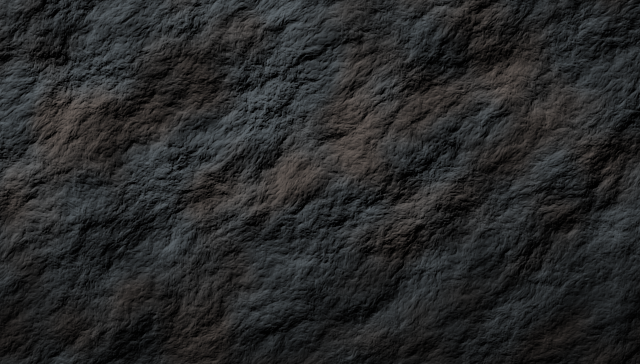
A WebGL 2 fragment shader for this texture:

```glsl
#version 300 es
precision highp float;
// Dark rough stone with crisp diagonal grain, raking light and faint blue and brown stains.

uniform vec2 u_resolution;
out vec4 fragColor;

// Pseudo-random gradient vector for a lattice cell
vec2 cellGradient(vec2 cell) {
    uvec2 n = uvec2(ivec2(cell) + 4096);
    uint h = n.x * 1597334677u ^ n.y * 3812015801u;
    h = (h ^ (h >> 15)) * 2246822519u;
    h ^= h >> 13;
    float angle = float(h & 65535u) / 65536.0 * 6.28319;
    return vec2(cos(angle), sin(angle));
}

float gradientNoise(vec2 p) {
    vec2 cell = floor(p), f = p - cell;
    vec2 w = f * f * f * (f * (f * 6.0 - 15.0) + 10.0);
    float a = dot(cellGradient(cell), f);
    float b = dot(cellGradient(cell + vec2(1, 0)), f - vec2(1, 0));
    float c = dot(cellGradient(cell + vec2(0, 1)), f - vec2(0, 1));
    float d = dot(cellGradient(cell + vec2(1, 1)), f - vec2(1, 1));
    return mix(mix(a, b, w.x), mix(c, d, w.x), w.y);
}

// Align the x axis with the rising ridges and stretch along it
vec2 alongRidges(vec2 p) {
    return vec2(dot(p, vec2(0.80, 0.60)) * 0.64, dot(p, vec2(-0.60, 0.80)));
}

// Relief: weak broad folds and strong fine grain, which is less stretched
float stoneHeight(vec2 p) {
    vec2 q = alongRidges(p);
    q += 0.03 * vec2(gradientNoise(p * 4.0 + 7.0), gradientNoise(p * 4.0 + 31.0));
    q += 0.006 * vec2(gradientNoise(p * 21.0 + 3.0), gradientNoise(p * 21.0 + 47.0));
    float height = 0.0, frequency = 2.8;
    for (int octave = 0; octave < 7; octave++) {
        float level = float(octave);
        float bump = gradientNoise(q * frequency + 17.3 * level);
        // Creased bumps give the grain sharp edges
        bump = mix(bump, 0.06 - abs(bump), 0.07 * level);
        height += (0.38 + 0.13 * level) * bump / frequency;
        frequency *= 1.95;
        q.x *= 1.06;
    }
    return height;
}

void main() {
    vec2 uv = gl_FragCoord.xy / u_resolution;
    vec2 p = gl_FragCoord.xy / u_resolution.y;

    // Slope facing a light at the upper left
    vec2 toLight = vec2(-0.55, 0.835);
    float reach = 0.0015;
    float slope = (stoneHeight(p - toLight * reach) - stoneHeight(p + toLight * reach)) / (2.0 * reach);

    // Broad pool of light that fades towards the right and the bottom
    float fade = length((uv - vec2(0.33, 0.72)) * vec2(0.85, 1.1));
    float pool = mix(1.25, 0.45, smoothstep(0.12, 0.98, fade));

    // Mottled stains, stretched like the ridges
    vec2 q = alongRidges(p);
    float mottle = gradientNoise(q * 5.0 + 53.0) + 0.6 * gradientNoise(q * 12.0 + 90.0);
    float stain = gradientNoise(q * 4.5 + 71.0) + 0.5 * gradientNoise(p * 8.0 + 12.0);
    vec3 tint = mix(vec3(1.07, 0.98, 0.93), vec3(0.93, 1.01, 1.06), smoothstep(-0.45, 0.2, stain));

    float shade = 0.153 * pool * (1.0 + 0.42 * mottle + 0.2 * stain) * (1.0 + 0.52 * slope);
    // Soft toe keeps the shadows above black, soft shoulder limits the highlights
    shade = 0.5 * (shade + sqrt(shade * shade + 0.001));
    shade = 0.44 * tanh(shade / 0.385);
    fragColor = vec4(shade * tint, 1.0);
}
```
